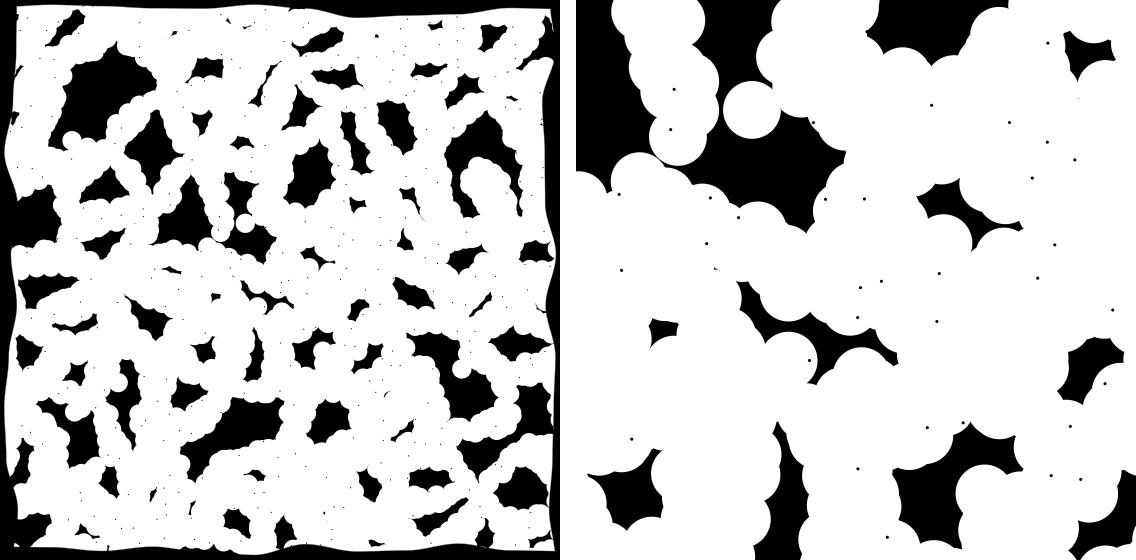
Left: the whole. Right: its middle third, enlarged.
This pattern is drawn by a Shadertoy shader. Its source:

```glsl
// Black and white porous network: overlapping discs strung along warped cell walls.

const vec3  INK          = vec3(0.0);
const vec3  PAPER        = vec3(1.0);
const float DISC_GRID    = 84.0;    // candidate discs per canvas side
const float DISC_RADIUS  = 0.0172;
const float STRAY_CHANCE = 0.003;   // discs standing off the network
const float WALL_GRID    = 10.0;    // network cells per canvas side
const float WALL_THIN    = 0.005;   // half widths of the disc-bearing walls
const float WALL_THICK   = 0.033;
const float WALL_MISSING = 0.12;    // share of walls left out
const float WARP_SCALE   = 13.0;
const float WARP_AMOUNT  = 0.035;
const float SPECK_GRID   = 45.0;
const float SPECK_CHANCE = 0.2;
const float SPECK_RADIUS = 0.0009;
const float MARGIN_MIN   = 0.006;   // ragged dark frame
const float MARGIN_MAX   = 0.032;
const float MARGIN_WAVES = 11.0;

vec2 hash22(vec2 p) {
    vec3 q = fract(vec3(p.xyx) * vec3(0.1031, 0.1030, 0.0973));
    q += dot(q, q.yzx + 33.33);
    return fract((q.xx + q.yz) * q.zy);
}

float hash21(vec2 p) {
    vec3 q = fract(vec3(p.xyx) * 0.1031);
    q += dot(q, q.yzx + 33.33);
    return fract((q.x + q.y) * q.z);
}

float noise(vec2 p) {
    vec2 i = floor(p), f = fract(p);
    f = f * f * (3.0 - 2.0 * f);
    float low  = mix(hash21(i), hash21(i + vec2(1, 0)), f.x);
    float high = mix(hash21(i + vec2(0, 1)), hash21(i + vec2(1, 1)), f.x);
    return mix(low, high, f.y);
}

// Distance to the nearest cell wall; large where that wall is missing.
float wallDistance(vec2 p) {
    p *= WALL_GRID;
    vec2 base = floor(p), nearId, nextId, nearSite, nextSite;
    float nearSq = 1e3, nextSq = 1e3;
    for (int y = -1; y <= 1; y++)
    for (int x = -1; x <= 1; x++) {
        vec2 id = base + vec2(x, y);
        vec2 site = id + hash22(id + 71.0);
        float sq = dot(site - p, site - p);
        if (sq < nearSq) {
            nextSq = nearSq; nextId = nearId; nextSite = nearSite;
            nearSq = sq;     nearId = id;     nearSite = site;
        } else if (sq < nextSq) {
            nextSq = sq; nextId = id; nextSite = site;
        }
    }
    if (hash21(nearId + nextId + 207.0) < WALL_MISSING) return 1.0;
    float gap = max(length(nextSite - nearSite), 1e-3);
    return (nextSq - nearSq) / (2.0 * gap * WALL_GRID);
}

// Does a disc centred here belong to the network?
bool onNetwork(vec2 center) {
    vec2 bend = vec2(noise(center * WARP_SCALE + 5.0),
                     noise(center * WARP_SCALE + 47.0)) - 0.5;
    float halfWidth = mix(WALL_THIN, WALL_THICK, noise(center * 7.0 + 91.0));
    return wallDistance(center + WARP_AMOUNT * bend) < halfWidth;
}

// Signed distance to the union of discs, exact near their outlines.
float discUnion(vec2 uv, float pixel) {
    float dist = 1.0;
    vec2 base = floor(uv * DISC_GRID);
    for (int y = -2; y <= 2; y++)
    for (int x = -2; x <= 2; x++) {
        vec2 id = base + vec2(x, y);
        vec2 center = (id + hash22(id + 13.0)) / DISC_GRID;
        float d = length(uv - center) - DISC_RADIUS;
        if (d > pixel || d >= dist) continue;
        if (hash21(id + 311.0) < STRAY_CHANCE || onNetwork(center)) dist = d;
    }
    return dist;
}

// Signed distance inside the wavy frame, each side with its own waves.
float frameDistance(vec2 uv) {
    vec2 side = step(0.5, uv);
    vec2 wave = vec2(noise(vec2(uv.y * MARGIN_WAVES, 20.0 + 5.0 * side.x)),
                     noise(vec2(uv.x * MARGIN_WAVES, 40.0 + 5.0 * side.y)));
    vec2 inset = min(uv, 1.0 - uv) - mix(vec2(MARGIN_MIN), vec2(MARGIN_MAX), wave);
    return min(inset.x, inset.y);
}

float speckDistance(vec2 uv) {
    vec2 id = floor(uv * SPECK_GRID);
    if (hash21(id + 503.0) > SPECK_CHANCE) return 1.0;
    vec2 center = (id + 0.15 + 0.7 * hash22(id + 601.0)) / SPECK_GRID;
    return length(uv - center) - SPECK_RADIUS;
}

float coverage(float dist, float pixel) {
    return clamp(0.5 - dist / pixel, 0.0, 1.0);
}

void mainImage(out vec4 fragColor, in vec2 fragCoord) {
    vec2 uv = fragCoord / iResolution.xy;
    float pixel = 1.0 / min(iResolution.x, iResolution.y);

    float paper = coverage(discUnion(uv, pixel), pixel);
    paper *= coverage(-frameDistance(uv), 1.3 * pixel);
    paper *= 1.0 - coverage(speckDistance(uv), pixel);

    fragColor = vec4(mix(INK, PAPER, paper), 1.0);
}
```
